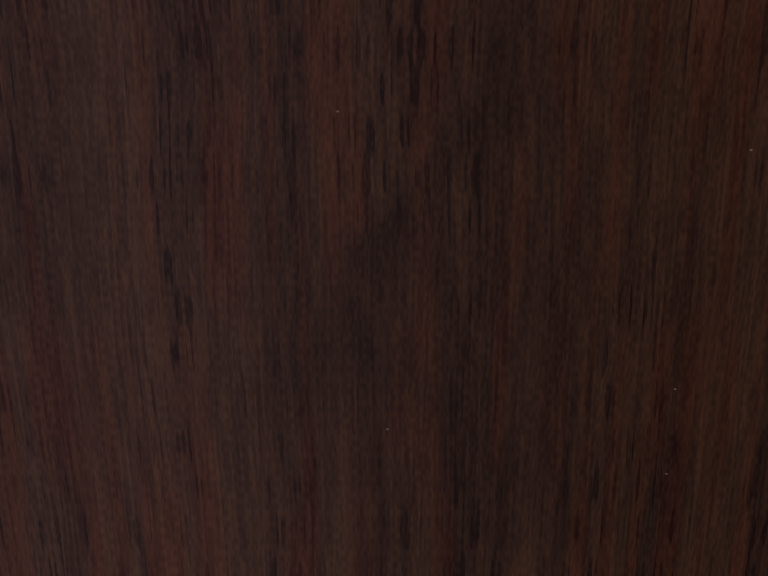
This texture is drawn by a Shadertoy shader. Its source:

```glsl
// Dark stained walnut board: vertical grain converging around a shadowed heart
#define DARK_WOOD vec3(0.096, 0.058, 0.050)
#define LIGHT_WOOD vec3(0.178, 0.111, 0.084)
#define RED_STAIN vec3(0.020, -0.004, -0.006)
#define SHEEN vec3(0.047, 0.043, 0.052)
#define GRAIN_AXIS 0.66
#define GRAIN_SPREAD 0.20
#define BAND_FREQ 15.0
#define STREAK_FREQ 48.0
#define FIBER_FREQ 210.0
#define PORE_FREQ 190.0
#define PORE_DEPTH 0.62

float hash(vec2 p) {
    return fract(sin(dot(p, vec2(127.1, 311.7))) * 43758.5453);
}

float noise(vec2 p) {
    vec2 i = floor(p), f = fract(p);
    f = f * f * (3.0 - 2.0 * f);
    return mix(mix(hash(i), hash(i + vec2(1, 0)), f.x),
               mix(hash(i + vec2(0, 1)), hash(i + vec2(1, 1)), f.x), f.y);
}

// Soft-edged stroke from a to b
float stroke(vec2 p, vec2 a, vec2 b, float width) {
    vec2 ab = b - a;
    float d = length(p - a - ab * clamp(dot(p - a, ab) / dot(ab, ab), 0.0, 1.0));
    return 1.0 - smoothstep(0.0, width, d);
}

// Straightened grain coordinates: x across the fibers, y along them
vec2 grainSpace(vec2 p) {
    float x = (p.x - GRAIN_AXIS) / (1.0 + GRAIN_SPREAD * (p.y - 0.5));
    x += 0.030 * (noise(vec2(p.x * 3.0, p.y * 2.2)) - 0.5);
    x += 0.003 * (noise(vec2(p.x * 12.0, p.y * 7.0) + 31.0) - 0.5);
    return vec2(x + 5.0, p.y);
}

// Soft dark figure running diagonally through the middle, with a vein at right
float heartShadow(vec2 p) {
    p.y += 0.07 * (noise(p * vec2(26.0, 3.0)) - 0.5);
    p.x += 0.04 * (noise(p * vec2(9.0, 6.0) + 9.0) - 0.5);
    float shade = 0.60 * stroke(p, vec2(0.87, 0.80), vec2(0.66, 0.59), 0.07);
    shade += 0.50 * stroke(p, vec2(0.66, 0.60), vec2(0.65, 0.56), 0.05);
    shade += 0.75 * stroke(p, vec2(0.66, 0.55), vec2(0.56, 0.36), 0.14);
    shade += 0.50 * stroke(p, vec2(0.62, 0.42), vec2(0.80, 0.31), 0.09);
    shade += 0.35 * stroke(p, vec2(0.63, 0.30), vec2(0.65, 0.02), 0.12);
    shade += 0.50 * stroke(p, vec2(1.03, 0.75), vec2(0.90, 0.08), 0.07);
    return min(shade, 1.0);
}

// Thin open pores: sharp dark dashes along the grain, clustered in patches
float pores(vec2 g) {
    float dashes = noise(vec2(g.x * PORE_FREQ, g.y * 13.0 + 3.0));
    float patches = noise(g * vec2(20.0, 2.5) + 57.0);
    return smoothstep(0.64, 0.82, dashes) * smoothstep(0.15, 0.85, patches);
}

// Rare tiny dust flecks
float dust(vec2 p) {
    vec2 cell = floor(p * 14.0);
    vec2 center = 0.2 + 0.6 * vec2(hash(cell + 3.0), hash(cell + 8.0));
    vec2 d = (fract(p * 14.0) - center) / 14.0;
    float present = step(0.965, hash(cell + 17.0));
    return present * (1.0 - smoothstep(0.0008, 0.0030, length(d * vec2(0.7, 1.0))));
}

void mainImage(out vec4 fragColor, in vec2 fragCoord) {
    vec2 p = fragCoord / iResolution.y;
    float across = fragCoord.x / iResolution.x;
    vec2 g = grainSpace(p);

    // Grain layers from broad growth bands to fine fibers and flecks
    float band = noise(vec2(g.x * BAND_FREQ, g.y * 0.8)) - 0.5;
    float streak = noise(vec2(g.x * STREAK_FREQ, g.y * 1.6) + 13.0) - 0.5;
    float fiber = noise(vec2(g.x * FIBER_FREQ, g.y * 10.0) + 41.0) - 0.5;
    float fleck = noise(vec2(g.x * 290.0, g.y * 100.0) + 23.0) - 0.5;
    float mottle = noise(p * vec2(9.0, 6.0) + 71.0) - 0.5;
    float heart = heartShadow(p);

    float tone = 0.66 + 0.10 * mottle;
    tone += (0.52 * band + 0.36 * streak) * (1.0 - 0.5 * heart);
    tone += 0.62 * fiber * (1.0 - 0.35 * heart) + 0.50 * fleck;
    tone -= 0.42 * heart + PORE_DEPTH * pores(g) * (1.0 - 0.5 * heart);
    vec3 color = mix(DARK_WOOD, LIGHT_WOOD, clamp(tone, -0.2, 1.3));

    // Reddish stain in narrow streaks
    float red = smoothstep(0.35, 0.95, noise(vec2(g.x * 38.0, g.y * 3.2) + 83.0));
    color += RED_STAIN * red * (1.0 - heart);

    // Cool sheen fading toward the right
    color += SHEEN * (1.0 - smoothstep(0.10, 0.98, across));
    color += 0.13 * dust(p);
    fragColor = vec4(color, 1.0);
}
```
